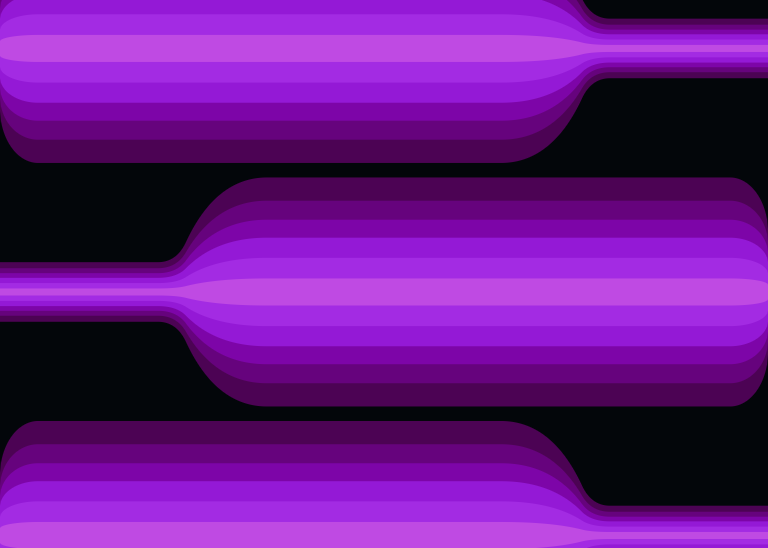
Write a WebGL 2 fragment shader that draws this background.

```glsl
#version 300 es
precision highp float;
// Rows of banded bottle shapes on near-black, every other row mirrored.
// One height profile (rounded end, flat body, curved shoulder, thin neck)
// is scaled to give the nested colour bands. Lengths are in canvas widths.

#define ROW_PITCH 0.3171
#define ROW_SHIFT -0.0234
#define BODY_HALF 0.1491
#define NECK_HALF 0.0388
#define END_HALF 0.0781
#define END_RADIUS 0.0495
#define SHOULDER_X vec3(0.6523, 0.7188, 0.7578)
#define JOIN_HALF 0.0651
#define NECK_END_X 0.7943

uniform vec2 u_resolution;
out vec4 fragColor;

const vec3 BACKGROUND = vec3(0.012, 0.024, 0.038);
const int BANDS = 6;
// Outermost band first; scales are fractions of the full profile.
const float BAND_SCALE[BANDS] = float[](1.0, 0.797, 0.631, 0.474, 0.298, 0.118);
const vec3 BAND_COLOR[BANDS] = vec3[](
    vec3(0.30, 0.01, 0.33),
    vec3(0.40, 0.01, 0.49),
    vec3(0.49, 0.02, 0.66),
    vec3(0.58, 0.10, 0.84),
    vec3(0.64, 0.17, 0.89),
    vec3(0.75, 0.29, 0.89));

// Height at x on a quadratic Bezier whose control points run left to right.
float bezierHeight(float x, vec3 px, vec3 py) {
    float along = clamp(x, px.x, px.z) - px.x;
    float b = px.y - px.x;
    float a = px.x - 2.0 * px.y + px.z;
    float t = along / (b + sqrt(max(b * b + a * along, 0.0)));
    return mix(mix(py.x, py.y, t), mix(py.y, py.z, t), t);
}

// Half height of the bottle, with its rounded end at x = 0.
float profile(float x) {
    if (x < END_RADIUS) {
        float u = 1.0 - max(x, 0.0) / END_RADIUS;
        return mix(END_HALF, BODY_HALF, sqrt(1.0 - u * u));
    }
    if (x < SHOULDER_X.z)
        return bezierHeight(x, SHOULDER_X, vec3(BODY_HALF, BODY_HALF, JOIN_HALF));

    // The neck curve continues the shoulder's tangent, then levels out.
    float reach = (JOIN_HALF - NECK_HALF) / (BODY_HALF - JOIN_HALF);
    float bendX = SHOULDER_X.z + reach * (SHOULDER_X.z - SHOULDER_X.y);
    return bezierHeight(x, vec3(SHOULDER_X.z, bendX, NECK_END_X),
                        vec3(JOIN_HALF, NECK_HALF, NECK_HALF));
}

void main() {
    float pixel = 1.0 / u_resolution.x;
    vec2 p = gl_FragCoord.xy * pixel;
    p.y -= 0.5 * u_resolution.y * pixel + ROW_SHIFT;

    // Fold into one row and mirror the even ones.
    float row = floor(p.y / ROW_PITCH + 0.5);
    float y = abs(p.y - row * ROW_PITCH);
    float x = mod(row, 2.0) < 0.5 ? 1.0 - p.x : p.x;

    float halfHeight = profile(x);
    float slope = (profile(x + 0.5 * pixel) - profile(x - 0.5 * pixel)) / pixel;

    // Paint the bands from the outside in, with slope-corrected edges.
    vec3 color = BACKGROUND;
    for (int i = 0; i < BANDS; i++) {
        float k = BAND_SCALE[i];
        float dist = (y - k * halfHeight) / length(vec2(1.0, k * slope));
        color = mix(color, BAND_COLOR[i], clamp(0.5 - dist / pixel, 0.0, 1.0));
    }
    fragColor = vec4(color, 1.0);
}
```
